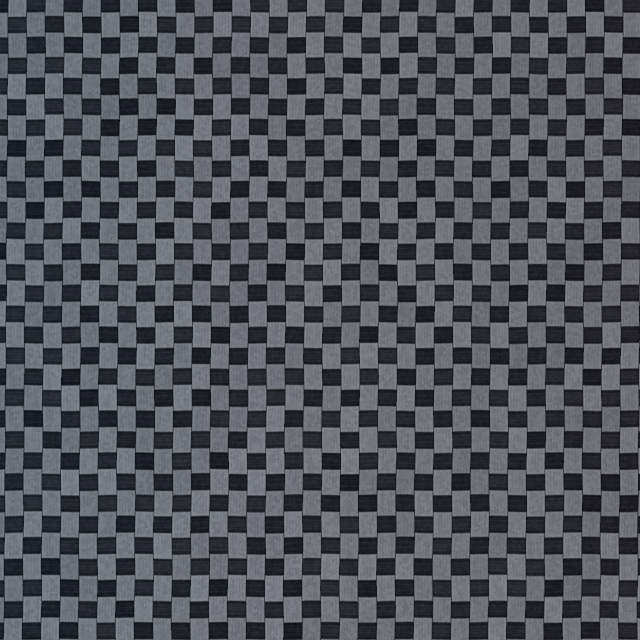
This pattern is drawn by a WebGL 1 fragment shader. Its source:

```glsl
precision highp float;
uniform vec2 u_resolution;

#define COLUMNS 34.36
#define ROWS 31.29
#define ROW_STRETCH 0.665
#define SHEAR 0.0070
#define STRIP_HALF vec2(0.487, 0.600)
#define SOFTNESS 0.0015
#define GRAIN_SCALE 210.0
#define GRAIN_AMOUNT 0.055
#define LIGHT_TONE vec3(0.435, 0.442, 0.470)
#define DARK_TONE vec3(0.135, 0.140, 0.165)
#define RIM_TONE vec3(0.530, 0.540, 0.565)

float hash(vec2 p) {
    return fract(sin(dot(p, vec2(127.1, 311.7))) * 43758.55);
}

// Cellular noise: nearest distance in x, nearest cell's random value in y.
vec2 cellular(vec2 p) {
    vec2 base = floor(p);
    vec2 nearest = vec2(8.0, 0.0);
    for (int j = -1; j <= 1; j++) {
        for (int i = -1; i <= 1; i++) {
            vec2 id = base + vec2(float(i), float(j));
            vec2 point = id + vec2(hash(id), hash(id + 41.3));
            float dist = length(p - point);
            if (dist < nearest.x) nearest = vec2(dist, hash(id + 87.9));
        }
    }
    return nearest;
}

// Weave coordinates: integers are cell centres, rows counted downward.
vec2 weaveCoords(vec2 p) {
    float down = 1.0 - p.y;
    float y = down - 0.0065;
    float column = (p.x - 0.0566 + SHEAR * down) * COLUMNS;
    float row = ROWS * y - ROW_STRETCH * y * y;
    column += 0.018 * sin(row * 1.7 + p.x * 9.0);
    row += 0.018 * sin(column * 1.3 + p.y * 7.0);
    return vec2(column, row);
}

float ridge(float x, float width) {
    return exp(-x * x / (width * width));
}

void main() {
    vec2 p = gl_FragCoord.xy / u_resolution;
    float soft = max(SOFTNESS, 0.7 / min(u_resolution.x, u_resolution.y));
    vec2 weave = weaveCoords(p);

    // Upright strips surface every second row, staggered between columns.
    float column = floor(weave.x + 0.5);
    float v = mod(weave.y - column, 2.0) - 1.0;
    float u = weave.x - column;
    vec2 stripId = vec2(column, floor(weave.y - v + 0.5));
    vec2 gapId = vec2(column, floor(weave.y - v + sign(v) + 0.5));
    float stripRandom = hash(stripId);
    float gapRandom = hash(gapId + 19.7);

    vec2 halfSize = STRIP_HALF + vec2(0.012, 0.025) * (stripRandom - 0.5);
    vec2 edge = (abs(vec2(u, v)) - halfSize) / vec2(COLUMNS, ROWS);
    float distance = max(edge.x, edge.y);
    float strip = 1.0 - smoothstep(-soft, soft, distance);

    // Fine grain and thread streaks.
    vec2 grain = cellular(p * GRAIN_SCALE);
    float grit = grain.y - 0.5;
    float upright = sin(u * 38.0 + stripRandom * 6.3) * sin(v * 2.1 + stripRandom * 9.0);
    float level = sin(v * 36.0 + gapRandom * 6.3);

    // Raised light strips with thin bright rims.
    vec3 light = LIGHT_TONE + 0.045 * (stripRandom - 0.5);
    light += GRAIN_AMOUNT * grit + 0.014 * upright;
    float sideRim = ridge(edge.x + 1.4 * soft, soft) * (u < 0.0 ? 0.55 : 0.35);
    float endRim = ridge(edge.y + 1.4 * soft, soft) * 0.35;
    light = mix(light, RIM_TONE, max(sideRim, endRim) * (0.5 + 0.5 * stripRandom));

    // Recessed dark bands, shaded beside the strips that cross them.
    vec3 dark = DARK_TONE + 0.055 * (gapRandom - 0.5);
    dark += 0.6 * GRAIN_AMOUNT * grit + 0.012 * level;
    dark *= 1.0 - 0.30 * ridge(edge.y - 1.5 * soft, 1.5 * soft);
    dark *= 1.0 - 0.20 * smoothstep(0.36, 0.50, abs(u));

    vec3 color = mix(dark, light, strip);

    // Broad sheen, cooler toward the left, and a few pale dust specks.
    float sheen = sin(p.x * 3.1 + 0.4) * 0.025 + sin(p.y * 4.3 + p.x * 2.0) * 0.015;
    color *= 1.0 + sheen;
    color += mix(vec3(-0.006, 0.002, 0.012), vec3(0.004, 0.001, -0.004), p.x);
    float dust = step(0.9992, grain.y) * (1.0 - smoothstep(0.15, 0.45, grain.x));
    color = mix(color, vec3(0.62, 0.64, 0.66), 0.7 * dust);

    gl_FragColor = vec4(clamp(color, 0.0, 1.0), 1.0);
}
```
